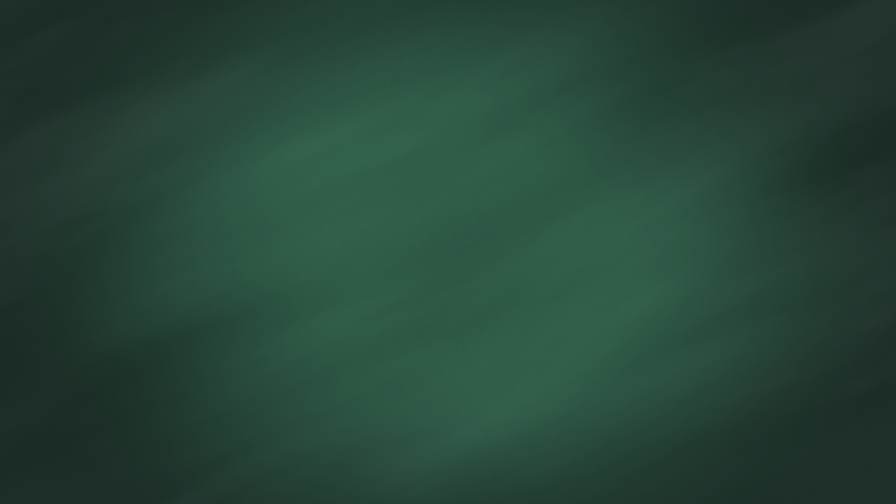
A WebGL 1 fragment shader for this texture:

```glsl
precision highp float;

uniform vec2 u_resolution;

const vec3 EDGE_COLOR = vec3(0.112, 0.182, 0.155);
const vec3 GLOW_COLOR = vec3(0.187, 0.362, 0.283);
const vec3 CHALK_COLOR = vec3(0.62, 0.70, 0.67);
const vec2 GLOW_CENTER = vec2(0.505, 0.50);
const vec2 GLOW_SCALE = vec2(2.0, 1.5);
const float GLOW_INNER = 0.28;
const float GLOW_OUTER = 1.08;
const float STROKE_ANGLE = 0.47;
const float STREAK_AMOUNT = 0.11;
const float FINE_AMOUNT = 0.045;
const float GRAIN_AMOUNT = 0.012;
const float CHALK_AMOUNT = 0.05;

float hash(vec2 p) {
  return fract(sin(dot(p, vec2(127.1, 311.7))) * 43758.5453);
}

float noise(vec2 p) {
  vec2 cell = floor(p);
  vec2 f = fract(p);
  f = f * f * (3.0 - 2.0 * f);
  float low = mix(hash(cell), hash(cell + vec2(1.0, 0.0)), f.x);
  float high = mix(hash(cell + vec2(0.0, 1.0)), hash(cell + vec2(1.0, 1.0)), f.x);
  return mix(low, high, f.y);
}

float fbm(vec2 p) {
  float sum = 0.0;
  float weight = 0.5;
  for (int i = 0; i < 4; i++) {
    sum += weight * noise(p);
    p = p * 2.03 + vec2(17.3, 9.1);
    weight *= 0.5;
  }
  return sum / 0.9375;
}

vec2 alongStroke(vec2 p) {
  float c = cos(STROKE_ANGLE);
  float s = sin(STROKE_ANGLE);
  return vec2(c * p.x + s * p.y, c * p.y - s * p.x);
}

// Soft elongated smear lying along the wiping direction.
float smear(vec2 p, vec2 center, vec2 size) {
  vec2 d = alongStroke(p - center) / size;
  return exp(-dot(d, d));
}

void main() {
  vec2 uv = gl_FragCoord.xy / u_resolution;
  float aspect = u_resolution.x / u_resolution.y;
  vec2 p = vec2(uv.x * aspect, uv.y);

  // Elliptical glow fading to the dark border
  float radius = length((uv - GLOW_CENTER) * GLOW_SCALE);
  float glow = 1.0 - smoothstep(GLOW_INNER, GLOW_OUTER, radius);
  vec3 color = mix(EDGE_COLOR, GLOW_COLOR, glow);

  // Wiped streaks, bent slightly by a slow warp
  vec2 q = alongStroke(p);
  q.y += 0.05 * (noise(p * 2.3) - 0.5);
  float broad = fbm(q * vec2(1.5, 7.0) + 3.7) - 0.5;
  float fine = fbm(q * vec2(4.0, 30.0) + 21.0) - 0.5;
  float shade = STREAK_AMOUNT * 2.0 * broad + FINE_AMOUNT * fine;

  // Main light and dark smears
  shade += 0.08 * smear(p, vec2(0.59, 0.68), vec2(0.28, 0.07));
  shade += 0.09 * smear(p, vec2(1.01, 0.20), vec2(0.22, 0.06));
  shade -= 0.11 * smear(p, vec2(0.40, 0.35), vec2(0.24, 0.06));
  shade -= 0.09 * smear(p, vec2(1.30, 0.78), vec2(0.24, 0.09));
  shade -= 0.09 * smear(p, vec2(1.68, 0.65), vec2(0.22, 0.09));
  color *= 1.0 + shade;

  // Pale dust, strongest on the darker sides
  float dust = smoothstep(0.45, 0.8, fbm(q * vec2(2.2, 9.0) + 40.0));
  dust += 0.7 * smear(p, vec2(1.58, 0.27), vec2(0.22, 0.07));
  dust += 0.6 * smear(p, vec2(0.33, 0.76), vec2(0.22, 0.06));
  color = mix(color, CHALK_COLOR, CHALK_AMOUNT * dust * (1.0 - 0.7 * glow));

  // Faint grain
  color *= 1.0 + GRAIN_AMOUNT * 2.0 * (noise(p * 240.0) - 0.5);

  gl_FragColor = vec4(color, 1.0);
}
```
